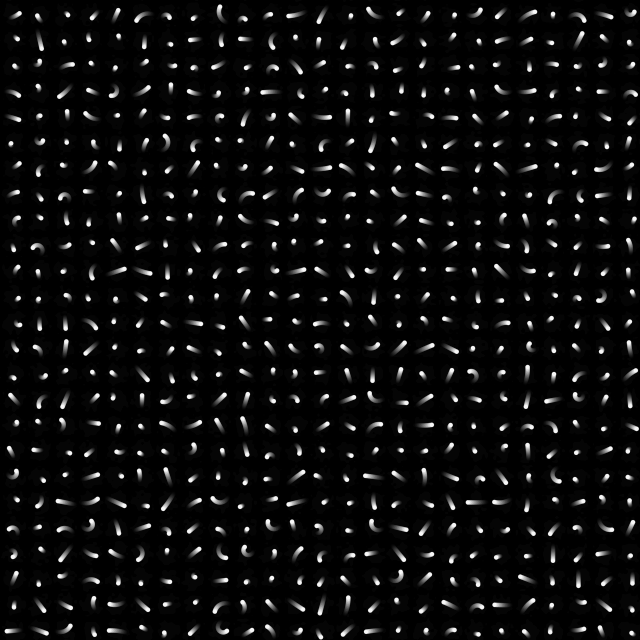
Give the GLSL for this pattern, as a Shadertoy shader.

```glsl
const float PITCHES = 24.94;                // cells across the canvas height
const vec2 GRID_SHIFT = vec2(-0.05, 0.14);  // grid offset, in cells
const float HEAD_RADIUS = 0.088;            // in cells
const int TRAIL_STEPS = 28;

float hash(vec2 p, float seed) {
    return fract(sin(dot(p, vec2(127.1, 311.7)) + seed * 74.7) * 43758.5453);
}

float valueNoise(vec2 p, float seed) {
    vec2 i = floor(p);
    vec2 f = fract(p);
    f = f * f * (3.0 - 2.0 * f);
    float low = mix(hash(i, seed), hash(i + vec2(1, 0), seed), f.x);
    float high = mix(hash(i + vec2(0, 1), seed), hash(i + vec2(1, 1), seed), f.x);
    return mix(low, high, f.y);
}

// Point on a circular arc at signed arc length s from its middle
vec2 arcPoint(float s, float heading, float curvature) {
    float halfTurn = 0.5 * curvature * s;
    float u = max(abs(halfTurn), 1e-4);
    float angle = heading + halfTurn;
    return s * sin(u) / u * vec2(cos(angle), sin(angle));
}

// Bright round head followed by a fading, bending tail
float cometTrail(vec2 p, float len, float heading, float curvature, float soft) {
    float glow = 0.0;
    for (int i = 0; i < TRAIL_STEPS; i++) {
        float age = float(i) / float(TRAIL_STEPS);
        float d = length(p - arcPoint((age - 0.42) * len, heading, curvature));
        float disc = 1.0 - smoothstep(HEAD_RADIUS - soft, HEAD_RADIUS + soft, d);
        glow = max(glow, disc * pow(1.0 - age, 1.4));
    }
    return glow;
}

// Barely visible, ragged stain left around each trail
float residue(vec2 p, vec2 cell, float soft) {
    float ragged = valueNoise(p * 7.0 + cell * 13.0, 9.0) - 0.5;
    float edge = length(p) + 0.35 * ragged;
    return 0.02 * (1.0 - smoothstep(0.36 - soft, 0.36 + soft, edge));
}

void mainImage(out vec4 fragColor, in vec2 fragCoord) {
    vec2 grid = fragCoord / iResolution.y * PITCHES + GRID_SHIFT;
    vec2 cell = floor(grid);
    vec2 p = fract(grid) - 0.5;
    float soft = max(0.022, 0.7 * PITCHES / iResolution.y);

    // Per-cell variation
    float len = mix(0.13, 0.78, pow(hash(cell, 1.0), 1.2));
    float heading = 6.2832 * hash(cell, 2.0);
    float bend = 2.0 * hash(cell, 3.0) - 1.0;
    float curvature = 4.0 * bend * bend * bend / len;
    float reach = clamp(0.36 - 0.55 * len, 0.0, 0.15);
    vec2 jitter = reach * (2.0 * vec2(hash(cell, 4.0), hash(cell, 5.0)) - 1.0);

    float trail = cometTrail(p - jitter, len, heading, curvature, soft);
    float value = max(0.97 * trail, residue(p, cell, soft));
    fragColor = vec4(vec3(value), 1.0);
}
```
